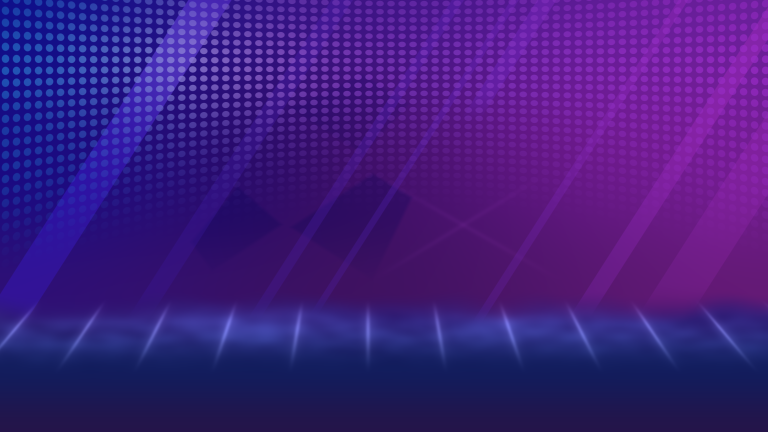
Give the GLSL for this background, as a WebGL 2 fragment shader.

```glsl
#version 300 es
precision highp float;

#define DOT_PITCH 0.0255
#define DOT_RADIUS 0.34
#define DOT_STRENGTH 0.66
#define BEAM_SLANT 0.64
#define BEAM_STRENGTH 0.62
#define HORIZON 0.296
#define GLOW_HEIGHT 0.225
#define GLOW_STRENGTH 0.85
#define STREAK_PITCH 0.156
#define STREAK_SPREAD 1.08
#define STREAK_STRENGTH 0.36
#define FACET_SHADE 0.2

uniform vec2 u_resolution;
out vec4 outColor;

// Each beam: position along the top edge, half width, opacity, lower end
const vec4 BEAMS[8] = vec4[8](
  vec4(0.486, 0.050, 0.95, 0.16), vec4(0.792, 0.025, 0.40, 0.24),
  vec4(1.060, 0.014, 0.50, 0.21), vec4(1.192, 0.009, 0.55, 0.21),
  vec4(1.266, 0.022, 0.70, 0.71), vec4(1.582, 0.011, 0.55, 0.20),
  vec4(1.812, 0.024, 0.65, 0.24), vec4(2.005, 0.060, 0.45, 0.26));

vec2 hashGradient(vec2 cell) {
  float h = fract(sin(dot(cell, vec2(127.1, 311.7))) * 43758.5);
  return vec2(cos(6.2832 * h), sin(6.2832 * h));
}

float gradientNoise(vec2 p) {
  vec2 i = floor(p), f = p - i, w = f * f * (3.0 - 2.0 * f);
  vec2 e = vec2(1.0, 0.0);
  float a = dot(hashGradient(i), f);
  float b = dot(hashGradient(i + e.xy), f - e.xy);
  float c = dot(hashGradient(i + e.yx), f - e.yx);
  float d = dot(hashGradient(i + e.xx), f - e.xx);
  return mix(mix(a, b, w.x), mix(c, d, w.x), w.y);
}

float bell(float x, float width) { return exp(-x * x / (width * width)); }

vec3 ramp(vec3 a, vec3 b, vec3 c, float t) {
  return mix(mix(a, b, smoothstep(0.0, 0.5, t)), c, smoothstep(0.45, 1.0, t));
}

// Soft convex quad, corners listed clockwise
float facet(vec2 p, vec2 a, vec2 b, vec2 c, vec2 d) {
  vec2 corners[4] = vec2[4](a, b, c, d);
  float inside = 1.0;
  for (int i = 0; i < 4; i++) {
    vec2 edge = normalize(corners[(i + 1) % 4] - corners[i]);
    inside = min(inside, dot(p - corners[i], vec2(edge.y, -edge.x)));
  }
  return smoothstep(-0.004, 0.008, inside) * smoothstep(0.3, 0.52, p.y);
}

float crease(vec2 p, vec2 a, vec2 b) {
  vec2 ab = b - a;
  float t = clamp(dot(p - a, ab) / dot(ab, ab), 0.0, 1.0);
  return bell(length(p - a - ab * t), 0.006) * sin(3.1416 * t);
}

vec3 wallColor(vec2 p, float t) {
  vec3 high = ramp(vec3(0.06, 0.06, 0.54), vec3(0.24, 0.08, 0.52), vec3(0.41, 0.12, 0.60), t);
  vec3 middle = ramp(vec3(0.10, 0.04, 0.51), vec3(0.25, 0.06, 0.41), vec3(0.44, 0.11, 0.56), t);
  vec3 low = ramp(vec3(0.18, 0.06, 0.46), vec3(0.25, 0.07, 0.38), vec3(0.39, 0.10, 0.46), t);
  vec3 color = mix(mix(low, middle, smoothstep(0.3, 0.62, p.y)), high, smoothstep(0.6, 1.0, p.y));
  color += vec3(0.07, 0.01, 0.05) * bell(length((p - vec2(1.28, 0.76)) * vec2(0.8, 1.2)), 0.28);
  color *= 1.0 - vec3(0.2, 0.2, 0.05) * bell(length(p - vec2(0.58, 0.64)), 0.25);

  // Faceted shadows and creases
  float shade = facet(p, vec2(0.67, 0.474), vec2(0.863, 0.6), vec2(0.956, 0.544), vec2(0.863, 0.35));
  shade += facet(p, vec2(0.44, 0.44), vec2(0.55, 0.57), vec2(0.655, 0.48), vec2(0.49, 0.37));
  shade += 0.5 * facet(p, vec2(0.67, 0.75), vec2(0.84, 0.83), vec2(0.95, 0.76), vec2(0.84, 0.64));
  color *= 1.0 - FACET_SHADE * shade * vec3(1.2, 1.0, 0.25);
  float creases = crease(p, vec2(0.86, 0.35), vec2(1.27, 0.6)) + crease(p, vec2(0.86, 0.6), vec2(1.3, 0.35));
  return color + vec3(0.03, 0.015, 0.03) * creases;
}

// Halftone grid whose rows fan out toward both sides
float dotGrid(vec2 p) {
  float side = p.x - 0.95;
  float rowPitch = 0.74 + 0.4 * side * side;
  vec2 grid = vec2(p.x, (p.y - 0.85) / rowPitch) / DOT_PITCH;
  float blur = 0.5 * length(fwidth(grid));
  float disc = 1.0 - smoothstep(DOT_RADIUS - blur, DOT_RADIUS + blur, length(fract(grid) - 0.5));
  float foot = 0.5 - 0.17 * side * side;
  float fade = smoothstep(foot, foot + 0.3, p.y);
  return disc * fade * (0.68 + 0.42 * bell(p.y - 0.85, 0.1));
}

float beamMask(vec2 p, vec4 beam) {
  float offset = abs(p.x + BEAM_SLANT * (1.0 - p.y) - beam.x);
  float edge = 1.0 - smoothstep(beam.y - 0.002, beam.y + 0.002, offset);
  float dim = mix(0.65, 1.0, smoothstep(0.3, 0.8, p.y));
  return beam.z * edge * dim * smoothstep(beam.w, beam.w + 0.09, p.y);
}

vec3 floorColor(vec2 p) {
  vec3 color = mix(vec3(0.14, 0.08, 0.29), vec3(0.07, 0.11, 0.36), smoothstep(0.0, 0.15, p.y));
  color = mix(color, vec3(0.18, 0.10, 0.45), smoothstep(0.15, 0.29, p.y));
  float smoke = gradientNoise(p * vec2(6.0, 14.0)) + 0.6 * gradientNoise(p * vec2(17.0, 37.0));
  float spots = bell(p.x - 0.57, 0.2) + bell(p.x - 1.25, 0.24);
  float glow = bell(p.y - GLOW_HEIGHT - 0.015 * spots, 0.05) * (0.38 + 0.45 * spots + 0.55 * smoke);
  return color + GLOW_STRENGTH * glow * vec3(0.13, 0.19, 0.28);
}

// Light streaks spreading from the back of the floor
float floorStreaks(vec2 p) {
  float lane = (p.x - 0.852) / (STREAK_PITCH * (1.0 + STREAK_SPREAD * (0.282 - p.y)));
  float offset = fract(lane + 0.5) - 0.5;
  float line = 0.75 * bell(offset, 0.032) + 0.3 * bell(offset, 0.1);
  return line * smoothstep(0.13, 0.24, p.y) * (1.0 - smoothstep(0.24, 0.31, p.y));
}

void main() {
  vec2 p = gl_FragCoord.xy / u_resolution.y;
  float t = gl_FragCoord.x / u_resolution.x;
  vec3 color = wallColor(p, t);

  vec3 beamColor = ramp(vec3(0.22, 0.10, 0.80), vec3(0.34, 0.14, 0.76), vec3(0.66, 0.17, 0.76), t);
  beamColor += vec3(0.15, 0.18, 0.1) * bell(length(p - vec2(0.42, 0.88)), 0.15);
  for (int i = 0; i < 8; i++) {
    color = mix(color, beamColor, BEAM_STRENGTH * beamMask(p, BEAMS[i]));
  }

  vec3 dotColor = ramp(vec3(0.10, 0.40, 0.76), vec3(0.48, 0.22, 0.74), vec3(0.60, 0.17, 0.78), t);
  dotColor += vec3(0.3, 0.22, 0.1) * bell(length((p - vec2(0.42, 0.86)) * vec2(0.7, 1.0)), 0.2);
  color = mix(color, dotColor, DOT_STRENGTH * dotGrid(p));

  float haze = 0.03 * gradientNoise(p * vec2(7.0, 9.0));
  color = mix(floorColor(p), color, smoothstep(HORIZON - 0.045, HORIZON + 0.03, p.y + haze));
  color += STREAK_STRENGTH * floorStreaks(p) * vec3(0.55, 0.58, 0.7);
  outColor = vec4(color, 1.0);
}
```
